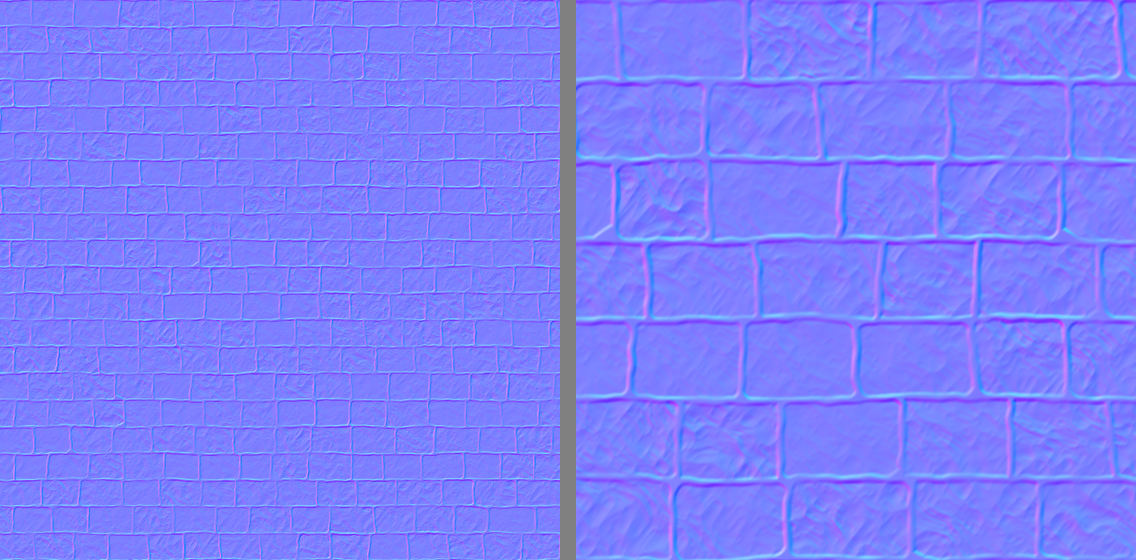
Left: the whole. Right: its middle third, enlarged.
This texture map is drawn by a Shadertoy shader. Its source:

```glsl
// Normal map of a hand-cut stone brick wall: 21 courses of 14 or 15 bricks.
// A height field (warped rounded boxes plus chiselled noise) is differenced,
// and its slope is stored in red and green, with green growing downward.
#define ROWS 21.0
#define MIN_COLUMNS 14.0
#define JOINT_JITTER 0.22
#define GAP 0.0004
#define BEVEL 0.0027
#define CORNER 0.0065
#define WARP 0.0046
#define CHIP 0.009
#define ROUGHNESS 0.40
#define RELIEF vec2(0.17, 0.16)
#define FLAT_COLOR vec3(0.490, 0.499, 1.0)

float hash(vec2 p) {
    return fract(sin(dot(p, vec2(127.1, 311.7))) * 43758.5453);
}

float noise(vec2 p) {
    vec2 i = floor(p), f = fract(p);
    f = f * f * (3.0 - 2.0 * f);
    return mix(mix(hash(i), hash(i + vec2(1, 0)), f.x),
               mix(hash(i + vec2(0, 1)), hash(i + vec2(1, 1)), f.x), f.y);
}

// Wavy courses and ragged edges
vec2 warp(vec2 p) {
    vec2 wide = vec2(noise(p * 24.0), noise(p * vec2(17.0, 25.0) + 40.0)) - 0.5;
    vec2 fine = vec2(noise(p * 120.0 + 7.0), noise(p * 120.0 + 71.0)) - 0.5;
    return p + WARP * wide + 0.42 * WARP * fine;
}

// Position of a vertical joint, leaning a little along the course height
float joint(float index, float row, float v) {
    float shift = hash(vec2(index, row)) - 0.5;
    float lean = hash(vec2(index + 31.0, row)) - 0.5;
    return index + JOINT_JITTER * shift + 0.08 * lean * (v - 0.5);
}

float roundedBox(vec2 p, vec2 halfSize, float radius) {
    vec2 q = abs(p) - halfSize + radius;
    return length(max(q, 0.0)) + min(max(q.x, q.y), 0.0) - radius;
}

// Diagonal tool marks around zero: ridged octaves of equal slope
float chiselMarks(vec2 p) {
    p += 0.012 * noise(p * 38.0);
    p = mat2(0.8, 0.6, -0.6, 0.8) * p;
    float sum = 0.0, frequency = 66.0;
    for (int octave = 0; octave < 3; octave++) {
        sum += (abs(noise(p * frequency + 13.0) - 0.45) - 0.2) / frequency;
        p = p.yx + 0.37;
        frequency *= 1.9;
    }
    return sum;
}

float wallHeight(vec2 p) {
    vec2 q = warp(p);

    // Find the brick
    float row = floor(q.y * ROWS);
    float v = q.y * ROWS - row;
    float columns = MIN_COLUMNS + step(0.5, hash(vec2(row, 5.0)));
    float u = q.x * columns + 0.5 * row + 0.4 * hash(vec2(row, 9.0));
    float index = floor(u);
    if (u < joint(index, row, v)) index -= 1.0;
    else if (u >= joint(index + 1.0, row, v)) index += 1.0;
    float left = joint(index, row, v), right = joint(index + 1.0, row, v);
    vec2 id = vec2(index, row);

    // Distance to its outline, with a lower corner rarely broken off
    vec2 scale = vec2(columns, ROWS);
    vec2 local = vec2(u - 0.5 * (left + right), v - 0.5) / scale;
    vec2 halfSize = 0.5 * vec2(right - left, 1.0) / scale - GAP * (0.4 + hash(id + 3.0));
    float d = roundedBox(local, halfSize, CORNER * (0.3 + hash(id + 17.0)));
    float side = hash(id + 23.0) < 0.5 ? -1.0 : 1.0;
    vec2 cut = normalize(vec2(1.0, 1.6));
    float chip = CHIP * pow(hash(id + 29.0), 16.0);
    d = max(d, dot(local * vec2(side, -1.0), cut) - dot(halfSize, cut) + chip);

    // Groove of uneven depth around a level, rough face
    float groove = smoothstep(-BEVEL, 0.0, d);
    float wear = 0.5 * noise(p * 20.0 + 90.0) + 0.5 * noise(p * 75.0 + 50.0);
    float depth = BEVEL * mix(0.25, 1.95, wear);
    float rough = ROUGHNESS * mix(0.35, 1.15, hash(id + 47.0));
    return rough * (1.0 - groove) * chiselMarks(p) - depth * groove;
}

void mainImage(out vec4 fragColor, in vec2 fragCoord) {
    vec2 p = fragCoord / iResolution.xy;
    float e = max(0.0009, 0.5 / iResolution.y);
    vec2 slope = vec2(wallHeight(p + vec2(e, 0)) - wallHeight(p - vec2(e, 0)),
                      wallHeight(p + vec2(0, e)) - wallHeight(p - vec2(0, e))) / (2.0 * e);

    // Right edges turn pink, left edges blue, tops violet, undersides cyan
    vec2 tilt = clamp(RELIEF * slope * vec2(-1.0, 1.0), -0.3, 0.3);
    fragColor = vec4(FLAT_COLOR + vec3(tilt, 0.0), 1.0);
}
```
